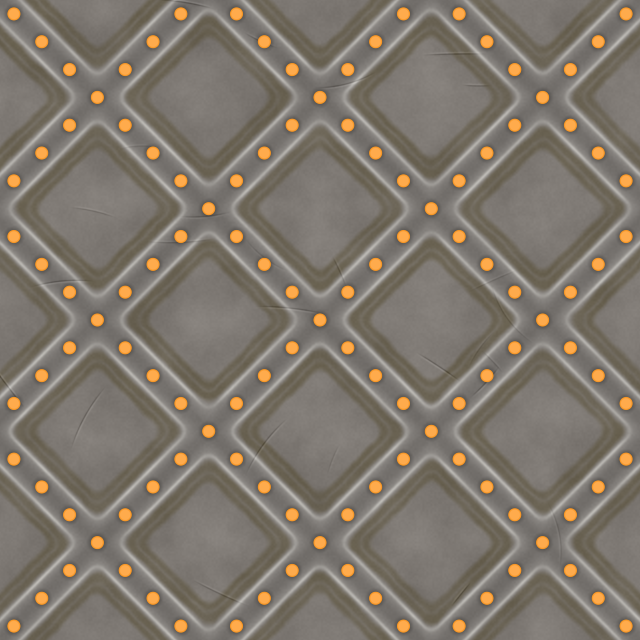
This texture is drawn by a WebGL 1 fragment shader. Its source:

```glsl
precision highp float;
uniform vec2 u_resolution;

#define RIVETS_ACROSS 23.0
#define RIVETS_PER_SIDE 8.0
#define RIVET_RADIUS 0.235
#define CORNER_ROUNDING 0.42
#define SCRATCH_COUNT 26
#define STEEL vec3(0.485, 0.465, 0.445)
#define STRAP vec3(0.445, 0.43, 0.415)
#define GRIME vec3(0.395, 0.365, 0.295)
#define EDGE_LIGHT vec3(0.73, 0.72, 0.70)
#define RIVET_FACE vec3(1.0, 0.67, 0.30)
#define RIVET_RIM vec3(0.96, 0.58, 0.13)

float hash(vec2 p) {
  vec3 q = fract(vec3(p.xyx) * 0.1031);
  q += dot(q, q.yzx + 33.33);
  return fract((q.x + q.y) * q.z);
}

float noise(vec2 p) {
  vec2 i = floor(p), f = fract(p);
  f = f * f * (3.0 - 2.0 * f);
  return mix(mix(hash(i), hash(i + vec2(1, 0)), f.x),
             mix(hash(i + vec2(0, 1)), hash(i + vec2(1, 1)), f.x), f.y);
}

float fbm(vec2 p) {
  float sum = 0.0, amp = 0.5;
  for (int i = 0; i < 5; i++) {
    sum += amp * noise(p);
    p = mat2(1.6, 1.2, -1.2, 1.6) * p + 17.3;
    amp *= 0.5;
  }
  return sum;
}

float smoothMax(float a, float b, float k) {
  float h = max(k - abs(a - b), 0.0) / k;
  return max(a, b) + 0.25 * k * h * h;
}

float bump(float x, float center, float width) {
  float t = (x - center) / width;
  return exp(-t * t);
}

// Signed relief of thin curved scratches: dark groove, pale lip
float scratches(vec2 p) {
  float relief = 0.0;
  for (int i = 0; i < SCRATCH_COUNT; i++) {
    float id = float(i) + 1.0;
    vec2 center = (vec2(hash(vec2(id, 3.1)), hash(vec2(id, 8.7))) - 0.5) * RIVETS_ACROSS;
    float angle = 6.2832 * hash(vec2(id, 15.2));
    float halfLength = mix(0.5, 1.5, hash(vec2(id, 21.9)));
    float s = sin(angle), c = cos(angle);
    vec2 l = mat2(c, -s, s, c) * (p - center);
    l.y += (hash(vec2(id, 31.4)) - 0.5) * 0.3 * l.x * l.x;
    float taper = 1.0 - smoothstep(0.3, 1.0, abs(l.x) / halfLength);
    float strength = mix(0.35, 1.0, hash(vec2(id, 44.6))) * taper;
    relief += strength * (0.6 * bump(l.y, 0.05, 0.035) - bump(l.y, 0.0, 0.03));
  }
  return relief;
}

void main() {
  // One unit is the horizontal step between rivets
  vec2 p = (gl_FragCoord.xy / u_resolution - 0.5) * RIVETS_ACROSS;
  float pixel = RIVETS_ACROSS / min(u_resolution.x, u_resolution.y);

  // Diagonal lattice: depth is the distance from the strap centre line
  float side = RIVETS_PER_SIDE * 0.70711;
  vec2 diagonal = vec2(p.x + p.y, p.x - p.y) * 0.70711;
  vec2 fromCenter = abs(mod(diagonal, side) - 0.5 * side);
  float depth = 0.5 * side - smoothMax(fromCenter.x, fromCenter.y, CORNER_ROUNDING);
  float crossing = 1.0 - smoothstep(0.5, 1.5, 0.5 * side - min(fromCenter.x, fromCenter.y));
  float worn = depth + 0.07 * (noise(p * 1.7) - 0.5) + 0.03 * (noise(p * 5.0) - 0.5);

  // Plates with cloudy stains, and darker straps
  float clouds = fbm(p * 0.9);
  float plateTone = hash(floor(diagonal / side) + 40.0) - 0.5;
  vec3 plate = STEEL + 0.10 * (clouds - 0.48) + 0.012 * plateTone;
  plate += 0.018 * smoothstep(1.2, 2.4, depth);
  vec3 strap = STRAP + 0.06 * smoothstep(0.05, 0.45, depth) + 0.04 * (clouds - 0.48);
  vec3 color = mix(strap, plate, smoothstep(0.5, 0.7, depth));

  // Grimy groove with a faint lip in the middle
  float grime = smoothstep(0.56, 0.74, worn) * (1.0 - smoothstep(1.08, 1.30, worn));
  grime *= 1.0 - 0.45 * bump(worn, 0.94, 0.07) * (1.0 - 0.6 * crossing);
  color = mix(color, GRIME + 0.05 * (clouds - 0.48), grime * (0.82 + 0.3 * (noise(p * 1.2) - 0.5)));

  // Polished strap edges, dulled at the crossings
  float polish = (0.8 * bump(depth, 0.51, 0.065) + 0.2 * bump(depth, 0.50, 0.15));
  polish *= (0.65 + 0.4 * noise(p * 1.3 + 9.0)) * (1.0 - 0.5 * crossing);
  color = mix(color, EDGE_LIGHT, polish);

  // Scratches and fine grain
  color += 0.11 * scratches(p);
  color += 0.018 * (noise(p * 14.0) - 0.5);

  // Rivets on every lattice point that lies on a strap
  vec2 cell = floor(p + 0.5);
  vec2 lines = abs(mod(vec2(cell.x + cell.y, cell.x - cell.y) + 4.0, RIVETS_PER_SIDE) - 4.0);
  float onStrap = 1.0 - step(0.5, min(lines.x, lines.y));
  float radius = length(p - cell);
  float shadow = 1.0 - smoothstep(RIVET_RADIUS * 0.8, RIVET_RADIUS * 1.8, radius);
  color *= 1.0 - 0.22 * shadow * onStrap;
  vec3 rivet = mix(RIVET_FACE, RIVET_RIM, smoothstep(0.68, 0.98, radius / RIVET_RADIUS));
  float cover = 1.0 - smoothstep(RIVET_RADIUS - 0.6 * pixel, RIVET_RADIUS + 0.6 * pixel, radius);
  color = mix(color, rivet, cover * onStrap);

  gl_FragColor = vec4(color, 1.0);
}
```
